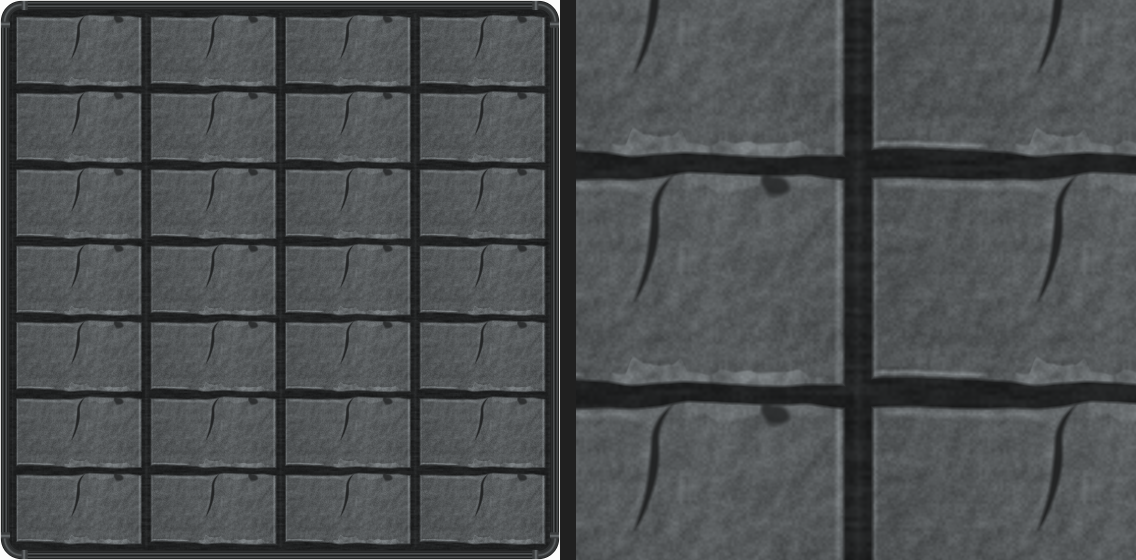
Left: the whole. Right: its middle third, enlarged.
Give the GLSL for this pattern, as a Shadertoy shader.

```glsl
// Dark slate bricks, four across and seven down, in a rounded metal frame with corner clips.

float hash(vec2 p) {
    vec3 q = fract(p.xyx * 0.1031);
    q += dot(q, q.yzx + 33.33);
    return fract((q.x + q.y) * q.z);
}

float noise(vec2 p) {
    vec2 i = floor(p), f = fract(p);
    f = f * f * (3.0 - 2.0 * f);
    return mix(mix(hash(i), hash(i + vec2(1, 0)), f.x),
               mix(hash(i + vec2(0, 1)), hash(i + vec2(1, 1)), f.x), f.y);
}

float fbm(vec2 p) {
    float sum = 0.0, amp = 0.5;
    for (int i = 0; i < 4; i++) {
        sum += amp * noise(p);
        p = p * 2.03 + 17.0;
        amp *= 0.5;
    }
    return sum;
}

float box(vec2 p, vec2 halfSize, float radius) {
    vec2 q = abs(p) - halfSize + radius;
    return length(max(q, 0.0)) + min(max(q.x, q.y), 0.0) - radius;
}

// Soft stripe of half width w around x = 0
float stripe(float x, float w, float soft) {
    return 1.0 - smoothstep(w - soft, w + soft, abs(x));
}

// 1 between lo and hi, with soft ends
float span(float x, float lo, float hi, float soft) {
    return smoothstep(lo - soft, lo + soft, x) - smoothstep(hi - soft, hi + soft, x);
}

// One brick cell, 1.763 wide and 1 high, y pointing down: x = grey level, y = coverage
vec2 brick(vec2 p, float aa) {
    float ragged = noise(vec2(p.x * 9.0, 3.0)) - 0.5;
    float top = 0.055 + 0.018 * ragged - 0.02 * span(p.x, 0.95, 1.6, 0.1);
    float bottom = 0.925 + 0.025 * smoothstep(0.5, 0.8, p.x) + 0.022 * ragged;
    float d = max(max(0.062 - p.x, p.x - 1.7), max(top - p.y, p.y - bottom));

    // Stone face: broad light, mottling, embossed grain
    float tone = 0.325 + 0.035 * exp(-3.0 * dot(p - vec2(1.1, 0.35), p - vec2(1.1, 0.35)));
    tone += 0.07 * (fbm(p * 7.0) - 0.47);
    tone += 0.13 * (fbm(p * 15.0) - fbm(p * 15.0 + 0.35));
    tone += 0.05 * (noise(p * 75.0) - 0.5);

    // Bevel highlights on the four sides
    float wear = 0.5 + noise(p * 11.0);
    tone += 0.09 * wear * stripe(p.y - top - 0.025, 0.015, 0.02) * span(p.x, 0.08, 0.85, 0.05);
    tone += 0.17 * stripe(p.y - bottom + 0.02, 0.008, 0.012) * span(p.x, 0.08, 0.55, 0.03);
    tone += 0.15 * stripe(p.x - 1.677, 0.011, 0.016) * (1.15 - 0.6 * p.y);
    tone += 0.10 * stripe(p.x - 0.075, 0.006, 0.012);

    // Chipped lower and upper edges
    float chipTop = 0.905 - 0.05 * span(p.x, 0.76, 1.0, 0.02) + 0.05 * (noise(p * vec2(18.0, 5.0)) - 0.5);
    float chip = smoothstep(chipTop - 0.008, chipTop + 0.008, p.y) * span(p.x, 0.7, 1.6, 0.03);
    tone += chip * (0.03 + 0.13 * noise(p * 23.0));
    float flake = stripe(p.y - 0.05, 0.03 + 0.04 * noise(vec2(p.x * 12.0, 8.0)), 0.015);
    tone += 0.07 * flake * span(p.x, 1.0, 1.62, 0.04);

    // Curved crack, with a lit lip on its left
    float bend = max(p.y - 0.22, 0.0), hook = max(0.2 - p.y, 0.0);
    float side = p.x - (0.875 - 0.65 * bend * bend + 3.0 * hook * hook);
    float along = span(p.y, 0.05, 0.58, 0.04);
    float thick = 0.008 + 0.011 * span(p.y, 0.15, 0.45, 0.14);
    tone += 0.05 * along * stripe(side + 0.035, 0.01, 0.025);
    tone = mix(tone, 0.12, 0.9 * along * stripe(side, thick, 0.012));

    // Dark notch near the upper right corner
    vec2 notch = (p - vec2(1.4, 0.08)) / vec2(0.075, 0.065);
    float hole = length(notch) + 0.6 * (noise(p * 20.0) - 0.5);
    tone = mix(tone, 0.15, 0.85 * (1.0 - smoothstep(0.55, 1.1, hole)));

    return vec2(tone, clamp(0.5 - d / (aa + 0.012), 0.0, 1.0));
}

void mainImage(out vec4 fragColor, in vec2 fragCoord) {
    vec2 uv = fragCoord / iResolution.xy;
    float px = 1.0 / iResolution.y;

    // Mortar with streaks and grit
    float grey = 0.085 + 0.05 * noise(uv * vec2(60.0, 330.0)) + 0.03 * noise(uv * 400.0);

    // Grid of identical bricks
    vec2 grid = (vec2(uv.x, 1.0 - uv.y) - vec2(0.021, 0.0234)) / vec2(0.2402, 0.1363);
    vec2 cell = floor(grid);
    vec2 p = fract(grid) * vec2(1.763, 1.0);
    float inGrid = step(0.0, min(cell.x, cell.y)) * step(cell.x, 3.5) * step(cell.y, 6.5);
    grey += 0.04 * inGrid * stripe(min(p.x, 1.763 - p.x), 0.015, 0.02);
    vec2 stone = brick(p, px / 0.1363);
    grey = mix(grey, stone.x, stone.y * inGrid);

    // Frame rails, measured inward from the rounded outline
    float d = box(uv - 0.5, vec2(0.4985), 0.037);
    float depth = -d;
    float rail = 0.12 + 0.22 * stripe(depth - 0.0035, 0.0012, px)
               + 0.26 * stripe(depth - 0.0095, 0.0011, px) + 0.08 * stripe(depth - 0.014, 0.001, px);
    grey = mix(grey, rail, 1.0 - smoothstep(0.016 - px, 0.016 + px, depth));

    // Bent corner tubes and their clips, folded to one octant
    vec2 a = abs(uv - 0.5);
    a = vec2(max(a.x, a.y), min(a.x, a.y));
    float tube = stripe(depth - 0.0075, 0.0055, px) * smoothstep(0.455, 0.459, a.y);
    grey = mix(grey, 0.2 + 0.25 * stripe(depth - 0.007, 0.001, 0.003), tube);
    float clip = box(a - vec2(0.4905, 0.456), vec2(0.0085, 0.0055), 0.002);
    float shine = 0.24 + 0.28 * stripe(a.y - 0.457, 0.001, 0.003);
    grey = mix(grey, shine, clamp(0.5 - clip / px, 0.0, 1.0));

    // Cool tint, white beyond the outline
    vec3 color = grey * vec3(0.96, 1.0, 1.02);
    color = mix(color, vec3(0.99), clamp(0.5 + d / px, 0.0, 1.0));
    fragColor = vec4(color, 1.0);
}
```
